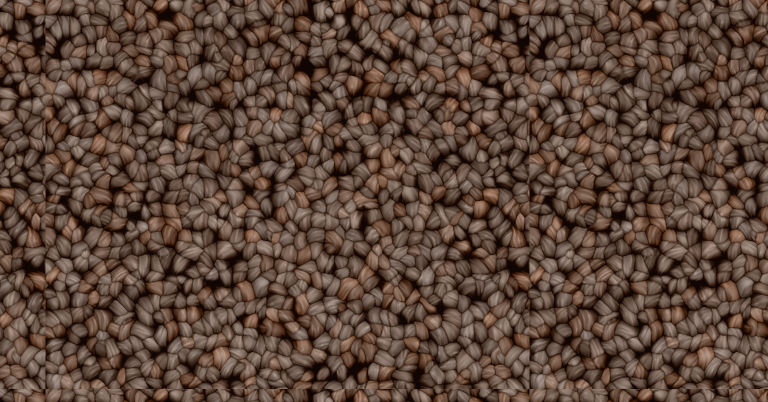
This texture is drawn by a Shadertoy shader. Its source:

```glsl
// Looped brown carpet: overlapping wool tufts with fine strands and dark gaps.

float hash(vec2 p) {
    vec3 q = fract(vec3(p.xyx) * 0.1031);
    q += dot(q, q.yzx + 33.33);
    return fract((q.x + q.y) * q.z);
}

float noise(vec2 p) {
    vec2 i = floor(p), f = fract(p);
    f = f * f * (3.0 - 2.0 * f);
    return mix(mix(hash(i), hash(i + vec2(1, 0)), f.x),
               mix(hash(i + vec2(0, 1)), hash(i + 1.0), f.x), f.y);
}

// Brown ramp: shadows turn reddish, lights turn greyish.
vec3 woolColor(float tone, float warmth) {
    vec3 wool = vec3(tone, max(tone - 0.088, tone * 0.35), max(tone - 0.138, tone * 0.2));
    return wool + warmth * tone * vec3(0.13, -0.03, -0.13);
}

vec3 carpet(vec2 p) {
    // Carpet tiles repeat and meet at faint seams.
    vec2 tileSize = vec2(1.205, 0.97);
    p = mod(p - vec2(0.1125, 0.0325), tileSize);
    vec2 grid = p * 30.0 + 40.0;
    grid += 0.35 * vec2(noise(grid * 0.9), noise(grid * 0.9 + 71.0));

    // Find the tallest tuft here and the one just beneath it.
    float top = -9.0, below = -9.0, topDist = 0.0;
    vec2 topLocal = vec2(0), topOffset = vec2(0), topId = vec2(0);
    for (int y = -2; y <= 2; y++) {
        for (int x = -2; x <= 2; x++) {
            vec2 id = floor(grid) + vec2(x, y);
            vec2 center = id + 0.5 + 0.9 * (vec2(hash(id), hash(id + 113.7)) - 0.5);
            vec2 offset = grid - center;
            float lean = (hash(id + 57.3) - 0.5) * 2.6;
            float c = cos(lean), s = sin(lean);
            vec2 local = vec2(c * offset.x + s * offset.y, c * offset.y - s * offset.x);
            local.x += 0.25 * local.y * local.y * sign(lean);
            vec2 size = vec2(0.51, 0.70) * (0.85 + 0.3 * hash(id + 21.9));
            float dist = dot(local / size, local / size);
            float height = 0.4 * hash(id + 83.1) - dist;
            if (height > top) {
                below = top;
                top = height;
                topDist = dist;
                topLocal = local;
                topOffset = offset;
                topId = id;
            } else {
                below = max(below, height);
            }
        }
    }

    // Rounded shading, lit from above, with contact shadows between tufts.
    float tone = 0.52 - 0.21 * topDist;
    tone += 0.10 * topOffset.y + 0.03 * topOffset.x;
    tone -= 0.13 * (1.0 - smoothstep(0.0, 0.45, top - below));
    tone += 0.15 * (hash(topId + 9.4) - 0.5);

    // Strands run along each tuft; a few catch the light.
    vec2 strandPos = vec2(topLocal.x * 7.5, topLocal.y * 1.6) + topId * 7.31;
    float strand = noise(strandPos);
    tone += 0.20 * (strand - 0.5);
    tone += 0.10 * smoothstep(0.72, 0.95, noise(strandPos * 1.4 + 31.0));

    // Uneven wear and occasional deep holes.
    tone += 0.07 * (noise(p * 7.0 + 5.0) - 0.5);
    tone -= 0.16 * smoothstep(0.62, 0.9, noise(grid * 0.75 + 19.0)) * smoothstep(0.2, 0.9, topDist);

    float warmth = smoothstep(0.5, 1.0, hash(topId + 45.6)) * (0.5 + 0.7 * topDist);
    warmth -= 0.25 * hash(topId + 3.2);
    return woolColor(clamp(tone, 0.06, 0.68), clamp(warmth, -0.3, 1.1));
}

void mainImage(out vec4 fragColor, in vec2 fragCoord) {
    // Average four samples for soft edges.
    vec3 color = vec3(0);
    for (int i = 0; i < 4; i++) {
        vec2 shift = (vec2(i % 2, i / 2) - 0.5) * 0.6;
        color += carpet((fragCoord + shift) / iResolution.y);
    }
    fragColor = vec4(color / 4.0, 1.0);
}
```
